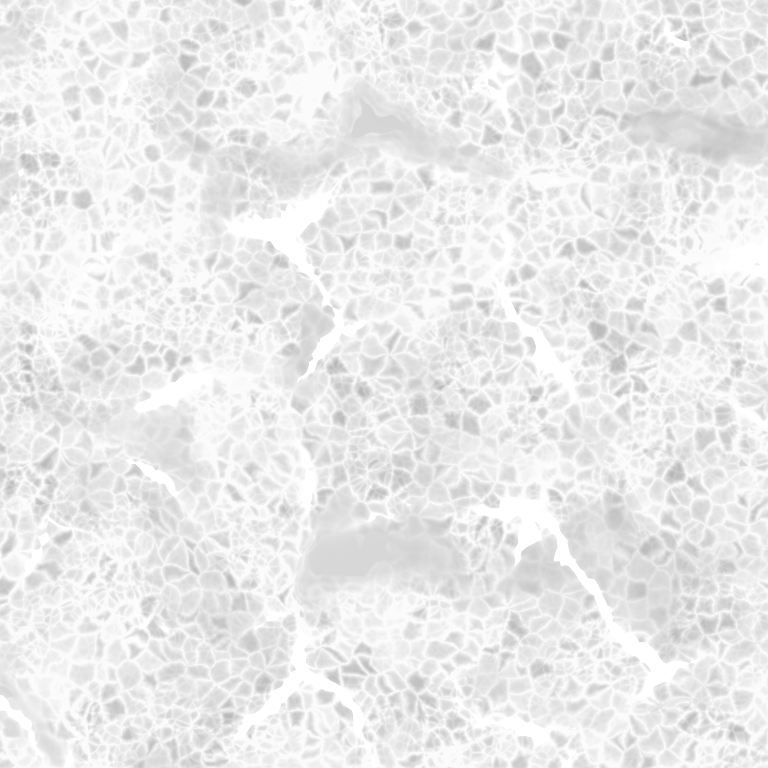
A Shadertoy shader for this texture:

```glsl
// Pale grey foamy tissue: small rounded Voronoi cells with bright soft walls,
// grouped into lobes that part along sharp white clefts, over cloudy shading.
// Flat grey pools with streaked dark surroundings interrupt the foam.

vec2 hash22(vec2 p) {
    vec3 q = fract(p.xyx * vec3(0.1031, 0.1030, 0.0973));
    q += dot(q, q.yzx + 33.33);
    return fract((q.xx + q.yz) * q.zy);
}

float cornerSlope(vec2 cell, vec2 corner, vec2 f) {
    float angle = 6.2832 * hash22(cell + corner).x;
    return dot(vec2(cos(angle), sin(angle)), f - corner);
}

float gradientNoise(vec2 p) {
    vec2 i = floor(p), f = fract(p);
    vec2 u = f * f * f * (f * (f * 6.0 - 15.0) + 10.0);
    float low = mix(cornerSlope(i, vec2(0, 0), f), cornerSlope(i, vec2(1, 0), f), u.x);
    float high = mix(cornerSlope(i, vec2(0, 1), f), cornerSlope(i, vec2(1, 1), f), u.x);
    return mix(low, high, u.y);
}

float fbm(vec2 p) {
    float sum = 0.0, amplitude = 1.0;
    for (int octave = 0; octave < 4; octave++) {
        sum += amplitude * gradientNoise(p);
        p = mat2(1.6, 1.2, -1.2, 1.6) * p + 7.3;
        amplitude *= 0.5;
    }
    return sum;
}

// x: distance to the nearest cell wall, y: random value of the cell
vec2 cells(vec2 p) {
    vec2 base = floor(p), f = fract(p), nearest = vec2(0), nearestCell = vec2(0);
    float best = 8.0;
    for (int y = -1; y <= 1; y++)
    for (int x = -1; x <= 1; x++) {
        vec2 cell = vec2(x, y);
        vec2 r = cell + hash22(base + cell) - f;
        if (dot(r, r) < best) {
            best = dot(r, r);
            nearest = r;
            nearestCell = cell;
        }
    }
    float wall = 8.0;
    for (int y = -2; y <= 2; y++)
    for (int x = -2; x <= 2; x++) {
        vec2 cell = nearestCell + vec2(x, y);
        vec2 r = cell + hash22(base + cell) - f;
        vec2 across = r - nearest;
        if (dot(across, across) > 0.0001)
            wall = min(wall, dot(0.5 * (r + nearest), normalize(across)));
    }
    return vec2(wall, hash22(base + nearestCell + 91.0).x);
}

void mainImage(out vec4 fragColor, in vec2 fragCoord) {
    vec2 uv = fragCoord / iResolution.y;
    float pixel = 1.0 / iResolution.y;

    // Shared warps: broad drift and small wobble
    vec2 drift = vec2(fbm(uv * 3.5 + 3.0), fbm(uv * 3.5 + 41.0));
    vec2 wobble = vec2(gradientNoise(uv * 48.0 + 5.0), gradientNoise(uv * 48.0 + 63.0));

    vec2 lobe = cells((uv + 0.08 * drift) * 4.8 + 11.0);
    vec2 foam = cells(uv * 43.0 + 0.7 * drift + 0.4 * wobble);
    vec2 froth = cells(uv * 76.0 + drift - 0.6 * wobble + 30.0);

    // Cloudy shading, with one tone per lobe
    float cloud = fbm(uv * 5.0 + 0.6 * drift + 20.0);
    float tone = 0.905 + 0.075 * cloud + 0.05 * (lobe.y - 0.5);
    tone += 0.04 * fbm(uv * 24.0 + drift + 70.0);

    // Foam: dark cell hollows and bright walls that vary in patches
    float poolField = gradientNoise(uv * 5.5 + 0.8 * drift + 57.0) + 0.1 * drift.x;
    float calm = smoothstep(0.2, 0.46, poolField);
    float patchy = smoothstep(-0.5, 0.3, gradientNoise(uv * 13.0 + 8.0));
    float frothy = smoothstep(-0.2, 0.4, gradientNoise(uv * 11.0 + 35.0));
    float hollows = foam.y * foam.y * smoothstep(0.02, 0.36, foam.x);
    float walls = mix(0.35, 1.0, patchy) * exp(-9.0 * foam.x);
    float frothDetail = 0.06 * exp(-8.0 * froth.x) - 0.07 * froth.y * froth.y * smoothstep(0.05, 0.35, froth.x);
    tone += (1.0 - 0.8 * calm) * (0.10 * walls - 0.13 * hollows + mix(0.3, 1.0, frothy) * frothDetail);

    // Calm dark zones with streaks, each around a flat pool
    float streaks = gradientNoise(vec2(poolField * 16.0, uv.x * 9.0 + uv.y * 5.0));
    tone -= calm * (0.06 + 0.08 * streaks);
    float pool = smoothstep(0.0, 0.012, poolField - 0.48 + 0.05 * wobble.x);
    tone = mix(tone, 0.835 + 0.015 * cloud, pool);

    // Bright seams between lobes
    float seam = exp(-18.0 * lobe.x) * smoothstep(-0.3, 0.4, gradientNoise(uv * 6.0 + 14.0));
    tone += 0.07 * seam;
    tone = clamp(tone, 0.68, 0.985);

    // White clefts where seams open, scalloped by the bordering cells
    float opening = 0.24 * (gradientNoise(uv * 6.5 + 82.0) - 0.12);
    float cleft = opening - lobe.x + 0.025 * wobble.y - 0.07 * (foam.x - 0.2);
    tone += 0.03 * smoothstep(-0.06, 0.0, cleft);
    tone = mix(min(tone, 0.99), 1.0, smoothstep(-4.0 * pixel, 4.0 * pixel, cleft));

    fragColor = vec4(vec3(tone), 1.0);
}
```
